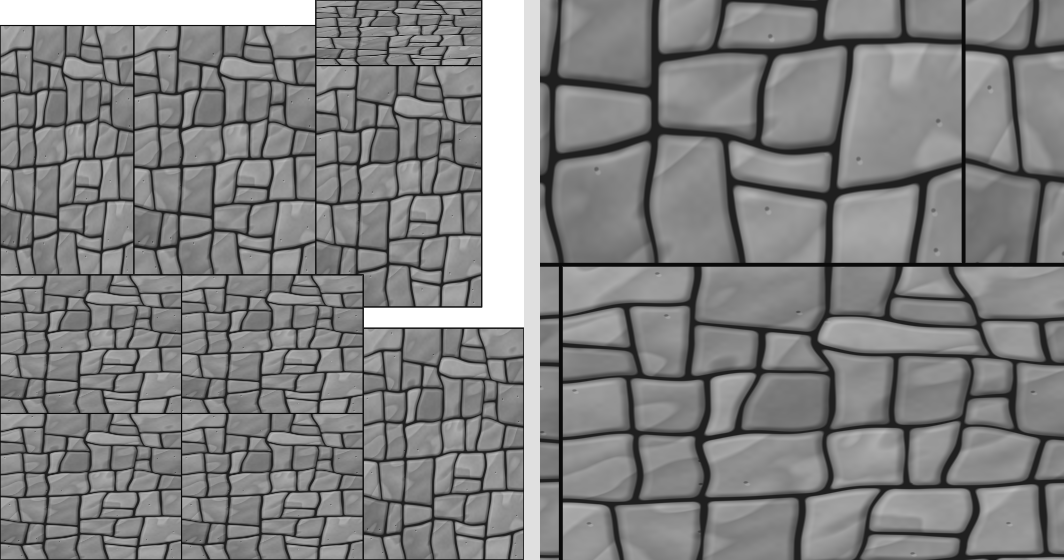
Left, the full canvas; right, a detail of the centre.
This texture is drawn by a WebGL 1 fragment shader. Its source:

```glsl
precision highp float;
// A sheet of framed panels on white, each showing one tile of grey rubble masonry
// stretched to its panel. Stones come from recursive, leaning, wavy cuts of the tile;
// bevels, chipped facets and pits shade each stone from a light at the upper left.

uniform vec2 u_resolution;

const vec2 SHEET = vec2(720.0, 768.0);   // layout units across the canvas
const vec2 TILE = vec2(1.0, 1.36);       // proportions of the masonry tile
const vec2 LIGHT = vec2(-0.55, 0.83);
const float FRAME_HALF = 0.9;
const float JOINT_TONE = 0.12;
const float STONE_TONE = 0.56;
const float SEED = 0.61;

struct Stone { float edge; float id; vec2 center; };

float hash(vec2 p) {
  vec3 q = fract(p.xyx * 0.1031);
  q += dot(q, q.yzx + 33.33);
  return fract((q.x + q.y) * q.z);
}

float pick(float id, float channel) {
  return hash(vec2(id * 91.7 + 3.1, channel * 7.3 + 1.7));
}

float noise(vec2 p) {
  vec2 i = floor(p), f = fract(p);
  f *= f * (3.0 - 2.0 * f);
  return mix(mix(hash(i), hash(i + vec2(1.0, 0.0)), f.x),
             mix(hash(i + vec2(0.0, 1.0)), hash(i + 1.0), f.x), f.y);
}

float smoothMin(float a, float b, float k) {
  float h = max(k - abs(a - b), 0.0) / k;
  return min(a, b) - 0.25 * h * h * k;
}

float boxDistance(vec2 p, vec2 halfSize) {
  vec2 d = abs(p) - halfSize;
  return length(max(d, 0.0)) + min(max(d.x, d.y), 0.0);
}

// Cut the tile repeatedly, keeping the part that holds p
Stone findStone(vec2 p) {
  vec2 lo = vec2(0.0), hi = TILE;
  float edge = 1.0, id = SEED;
  for (int i = 0; i < 9; i++) {
    vec2 size = hi - lo;
    float chance = pick(id, 1.0);
    if (size.x * size.y < mix(0.024, 0.08, chance * chance)) break;
    bool tall = size.y > size.x * mix(0.85, 1.1, pick(id, 2.0));
    vec2 axis = tall ? vec2(0.0, 1.0) : vec2(1.0, 0.0);
    float across = dot(p, axis.yx);
    float cut = dot(mix(lo, hi, mix(0.37, 0.63, pick(id, 3.0))), axis);
    float play = min(dot(size, axis), 0.4);
    float offset = (across - 0.5 * dot(lo + hi, axis.yx)) / dot(size, axis.yx);
    float lean = (pick(id, 4.0) - 0.5) * 0.34 * play * offset;
    float bend = (noise(vec2(across * 9.0, id * 50.0)) - 0.5) * 0.09 * play;
    float side = dot(p, axis) - cut - lean - bend;
    edge = smoothMin(edge, abs(side), 0.016);
    if (side < 0.0) hi = mix(hi, vec2(cut), axis);
    else lo = mix(lo, vec2(cut), axis);
    id = pick(id, side < 0.0 ? 5.0 : 6.0);
  }
  return Stone(edge, id, 0.5 * (lo + hi));
}

float bevel(float edge) { return smoothstep(0.003, 0.022, edge); }

// Slanting flakes: a slow ramp ending in a crease
float chips(vec2 p, float id) {
  float angle = mix(0.3, 1.2, pick(id, 7.0));
  vec2 along = vec2(cos(angle), sin(angle));
  vec2 q = vec2(dot(p, along), dot(p, vec2(-along.y, along.x)));
  q = q * vec2(5.0, 11.0) + id * 60.0;
  float ramp = fract(1.7 * (noise(q) + 0.35 * noise(q * 2.3)));
  return ramp * (1.0 - smoothstep(0.8, 1.0, ramp)) - 0.4;
}

// Sparse small hollows with a lit lower rim
float pits(vec2 p) {
  vec2 cell = floor(p * 13.0);
  vec2 q = fract(p * 13.0) - mix(vec2(0.25), vec2(0.75), hash(cell + 9.0));
  float hollow = 1.0 - smoothstep(0.02, 0.08, length(q));
  float rim = 1.0 - smoothstep(0.03, 0.09, length(q + vec2(-0.04, 0.08)));
  return step(0.88, hash(cell)) * (0.07 * rim - 0.17 * hollow);
}

float masonry(vec2 p, float blur) {
  Stone stone = findStone(p);
  float relief = bevel(stone.edge) - bevel(findStone(p + LIGHT * 0.009).edge);
  float tone = STONE_TONE + 0.11 * (pick(stone.id, 8.0) - 0.5);
  // One pale block with a dark one below it
  vec2 pale = stone.center - vec2(0.13, 0.4), dark = stone.center - vec2(0.12, 0.17);
  tone += 0.08 * exp(-45.0 * dot(pale, pale)) - 0.11 * exp(-60.0 * dot(dark, dark));
  tone += 0.25 * dot(p - stone.center, LIGHT);
  tone += 0.12 * chips(p, stone.id) + pits(p) + 0.02 * (noise(p * 70.0) - 0.5);
  tone *= mix(0.74, 1.0, smoothstep(0.003, 0.024, stone.edge));
  tone += 0.13 * relief;
  // Joints of uneven width
  float joint = mix(0.0025, 0.0075, noise(p * 11.0));
  return mix(JOINT_TONE, tone, smoothstep(joint - 0.002 - blur, joint + 0.002 + blur, stone.edge));
}

// Lay a panel over earlier ones, keeping the distance to the nearest visible frame
void place(vec2 p, vec2 lo, vec2 hi, inout vec4 panel, inout float frame) {
  float d = boxDistance(p - 0.5 * (lo + hi), 0.5 * (hi - lo));
  frame = d < 0.0 ? -d : min(frame, d);
  if (d < 0.0) panel = vec4(lo, hi);
}

void main() {
  vec2 p = gl_FragCoord.xy / u_resolution * SHEET;
  float pixel = SHEET.y / u_resolution.y;
  vec4 panel = vec4(0.0);
  float frame = 1000.0;

  // Layout of the panels
  place(p, vec2(0.0, 391.0), vec2(184.0, 733.0), panel, frame);
  place(p, vec2(184.0, 391.0), vec2(434.0, 733.0), panel, frame);
  place(p, vec2(434.0, 678.0), vec2(662.0, 768.0), panel, frame);
  place(p, vec2(434.0, 347.0), vec2(662.0, 678.0), panel, frame);
  place(p, vec2(499.0, 0.0), vec2(720.0, 318.0), panel, frame);
  for (int i = 0; i < 2; i++) {
    float left = float(i) * 249.5;
    place(p, vec2(left, 0.0), vec2(left + 249.5, 201.0), panel, frame);
    place(p, vec2(left, 201.0), vec2(left + 249.5, 391.0), panel, frame);
  }

  float tone = 1.0;
  if (panel.z > 0.0) {
    vec2 size = panel.zw - panel.xy;
    tone = masonry((p - panel.xy) / size * TILE, 0.4 * pixel / size.x);
  }
  float line = 1.0 - smoothstep(FRAME_HALF - 0.5 * pixel, FRAME_HALF + 0.5 * pixel, frame);
  gl_FragColor = vec4(vec3(mix(tone, 0.04, line)), 1.0);
}
```
